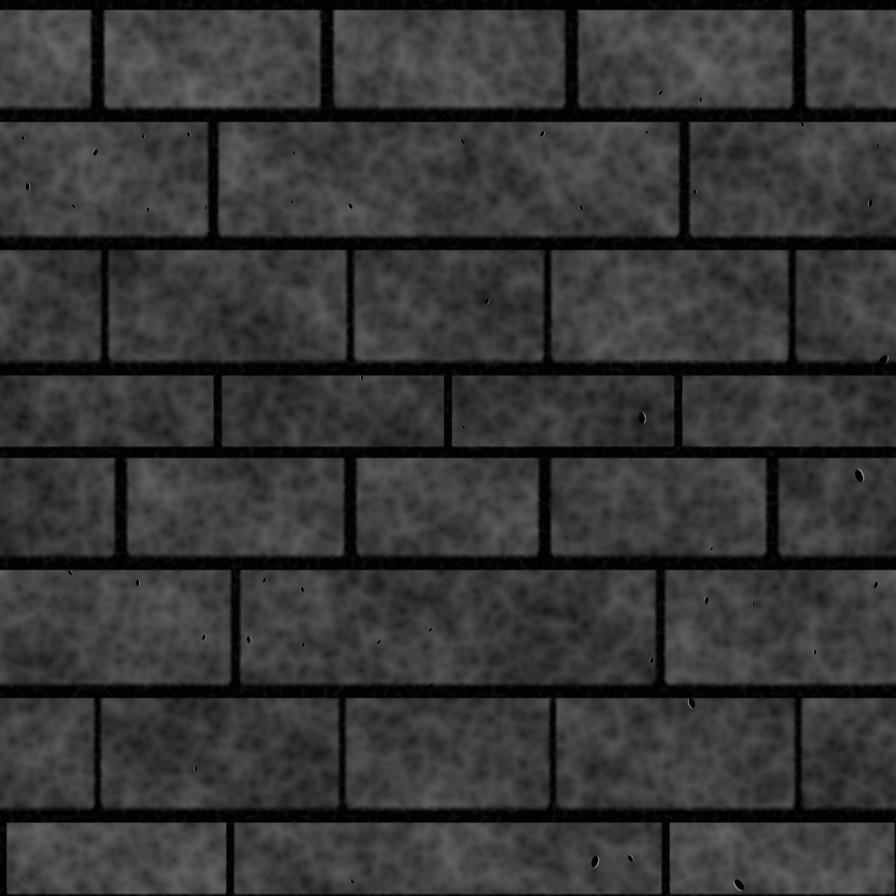
Write a Shadertoy shader that draws this texture.

```glsl
const int ROWS = 8;
const float BED = 0.0110;           // thickness of the horizontal joints
const float CORNER = 0.012;         // largest rounding of the lower corners
const float MOTTLE = 0.24;          // contrast of the cellular mottling
const float CLOUD = 0.025;          // contrast of the broad stains
const float STONE_VARIATION = 0.04; // brightness spread between stones
const float WARP = 0.0012;          // bending of the mottling
const float PIT_GRID = 16.0;        // cells across that may hold one pit
const float PITTED_CHANCE = 0.45;   // in the long-stone courses
const float SPARSE_CHANCE = 0.06;   // in all other courses
const vec3 JOINT_COLOR = vec3(0.006);
const vec3 SOOT_COLOR = vec3(0.050);
const vec3 PIT_COLOR = vec3(0.015);
const vec3 RIM_COLOR = vec3(0.58);

// Top of each course, measured downwards
const float ROW_TOP[ROWS + 1] = float[](
    0.010, 0.135, 0.278, 0.418, 0.510, 0.635, 0.778, 0.917, 1.010);

// Upright joints of each course; unused slots repeat the last one
const vec4 JOINTS[ROWS] = vec4[](
    vec4(0.109, 0.365, 0.638, 0.892), vec4(0.238, 0.764, 0.764, 0.764),
    vec4(0.117, 0.391, 0.611, 0.884), vec4(0.243, 0.500, 0.757, 0.757),
    vec4(0.135, 0.391, 0.608, 0.862), vec4(0.263, 0.737, 0.737, 0.737),
    vec4(0.109, 0.382, 0.617, 0.891), vec4(0.003, 0.257, 0.743, 0.743));

// Per course: half joint width, edge softness, stone brightness
const vec3 ROW_STYLE[ROWS] = vec3[](
    vec3(0.0050, 0.008, 0.275), vec3(0.0038, 0.007, 0.225),
    vec3(0.0018, 0.008, 0.225), vec3(0.0042, 0.002, 0.200),
    vec3(0.0046, 0.008, 0.235), vec3(0.0032, 0.007, 0.235),
    vec3(0.0014, 0.008, 0.222), vec3(0.0038, 0.003, 0.245));

vec2 hash2(vec2 p) {
    vec3 q = fract(p.xyx * vec3(0.1031, 0.1030, 0.0973));
    q += dot(q, q.yzx + 33.33);
    return fract((q.xx + q.yz) * q.zy);
}

// Smooth cellular distance that tiles over the canvas
float cells(vec2 uv, float count, float seed) {
    vec2 p = uv * count, base = floor(p), f = fract(p);
    float sum = 0.0;
    for (int y = -1; y <= 1; y++)
        for (int x = -1; x <= 1; x++) {
            vec2 o = vec2(x, y);
            vec2 c = hash2(mod(base + o, count) + seed * 17.0);
            sum += exp(-7.0 * length(o + c - f));
        }
    return -log(sum) / 7.0;
}

// Layered sines with whole frequencies, so they tile too
float waves(vec2 uv, float phase) {
    vec2 a = uv * 6.28318;
    return sin(2.0 * a.x + 4.0 * a.y + phase)
         + 0.8 * sin(5.0 * a.x - 3.0 * a.y + phase * 2.3)
         + 0.6 * sin(6.0 * a.x + 11.0 * a.y + phase * 3.7);
}

// Chipped pit: x = dark hole, y = bright rim on one side
vec2 pit(vec2 uv, bool pitted, float px) {
    vec2 cell = floor(uv * PIT_GRID);
    vec2 h = hash2(cell + 41.0), k = hash2(cell + 97.0);
    if (h.x > (pitted ? PITTED_CHANCE : SPARSE_CHANCE)) return vec2(0.0);
    vec2 q = uv - (cell + 0.2 + 0.6 * k) / PIT_GRID;
    float size = mix(0.0018, pitted ? 0.004 : 0.008, h.y * h.y);
    float turn = (k.x - 0.5) * 1.4;
    q = mat2(cos(turn), sin(turn), -sin(turn), cos(turn)) * q;
    float side = k.y < 0.5 ? -0.28 : 0.28;
    vec2 squash = vec2(2.0, 1.0);
    float hole = smoothstep(px, -px, length(q * squash) - size);
    float rim = smoothstep(px, -px, length((q - vec2(side * size, 0.0)) * squash) - size);
    return vec2(hole, rim * (1.0 - hole));
}

void mainImage(out vec4 fragColor, in vec2 fragCoord) {
    vec2 uv = fragCoord / iResolution.xy;
    float px = 1.0 / iResolution.y;

    // Course
    float down = mod(1.0 - uv.y - ROW_TOP[0], 1.0) + ROW_TOP[0];
    int row = 0;
    for (int i = 1; i < ROWS; i++) if (down >= ROW_TOP[i]) row = i;
    vec3 style = ROW_STYLE[row];

    // Stone between its two nearest upright joints
    float left = -2.0, right = 2.0, id = 0.0;
    for (int k = 0; k < 4; k++)
        for (int wrap = -1; wrap <= 1; wrap++) {
            float joint = JOINTS[row][k] + float(wrap);
            if (joint <= uv.x && joint > left) { left = joint; id = float(k); }
            if (joint > uv.x) right = min(right, joint);
        }
    float seed = id + 4.0 * float(row) + 1.0;

    // Stone outline: crisp top, firm sides, worn foot
    float grit = cells(uv, 160.0, 3.0);
    float foot = ROW_TOP[row + 1] - BED - down;
    float corner = min(CORNER, 1.5 * style.y);
    vec2 inset = vec2(min(uv.x - left, right - uv.x) - style.x, foot);
    inset.x *= 1.5;
    float edge = min(min(inset.x, inset.y), corner - length(max(corner - inset, 0.0)));
    edge += (grit - 0.37) * 0.18 * style.y;
    float stone = smoothstep(-px, max(style.y, px), edge)
                * smoothstep(0.0, 2.0 * px, down - ROW_TOP[row]);

    // Mottled surface
    vec2 warped = uv + WARP * vec2(waves(uv.yx * 3.0, seed), waves(uv * 3.0, seed + 2.0));
    float mottle = 0.6 * cells(warped, 42.0, seed) + 0.4 * cells(warped, 76.0, seed) - 0.35;
    float tone = style.z + MOTTLE * mottle + CLOUD * waves(uv, seed * 1.9)
               + STONE_VARIATION * (hash2(vec2(seed, 7.0)).x - 0.5);
    vec3 color = vec3(tone);

    // Pits
    vec2 chip = pit(uv, row % 4 == 1, px);
    color = mix(color, RIM_COLOR, 0.75 * chip.y);
    color = mix(color, PIT_COLOR, chip.x);

    // Sooty joints
    vec3 mortar = mix(JOINT_COLOR, SOOT_COLOR, smoothstep(0.35, 0.8, grit));
    fragColor = vec4(mix(mortar, color, stone), 1.0);
}
```
